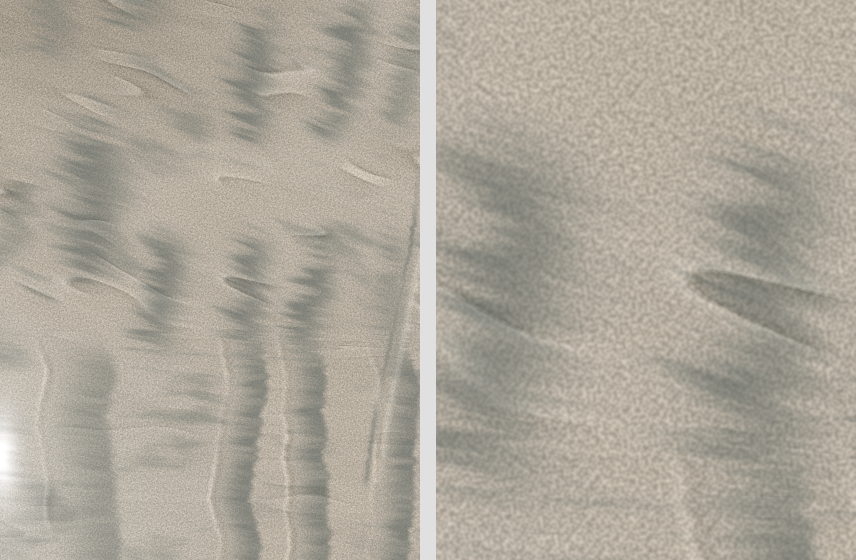
Left: the whole. Right: its middle third, enlarged.
Write a Shadertoy shader that draws this texture.

```glsl
// Wet beach sand with feathered grey ripple bands, fine grain and a patch of sun glare.
#define SAND vec3(0.738, 0.702, 0.648)
#define SILT vec3(0.480, 0.490, 0.460)
#define WARM_SHADE vec3(0.625, 0.585, 0.525)
#define PALE_FILM vec3(0.755, 0.740, 0.705)
#define BAND_SPACING 0.135
#define BAND_WIDTH 0.036
#define BAND_DEPTH 0.88
#define FEATHER 0.034
#define GRAIN_SCALE 390.0
#define GRAIN_CONTRAST 0.125
#define RILL_RELIEF 0.11
#define GLARE_POS vec2(0.004, 0.185)

vec2 hashGradient(vec2 cell) {
    vec3 h = fract(cell.xyx * vec3(0.1031, 0.1030, 0.0973));
    h += dot(h, h.yzx + 33.33);
    float angle = 6.2832 * fract((h.x + h.y) * h.z);
    return vec2(cos(angle), sin(angle));
}

float gradientNoise(vec2 p) {
    vec2 i = floor(p), f = fract(p);
    vec2 u = f * f * f * (f * (f * 6.0 - 15.0) + 10.0);
    vec2 e = vec2(1.0, 0.0);
    float a = dot(hashGradient(i), f);
    float b = dot(hashGradient(i + e), f - e);
    float c = dot(hashGradient(i + e.yx), f - e.yx);
    float d = dot(hashGradient(i + e.xx), f - e.xx);
    return mix(mix(a, b, u.x), mix(c, d, u.x), u.y);
}

float fbm(vec2 p) {
    float sum = 0.0, amp = 1.0;
    for (int k = 0; k < 4; k++) {
        sum += amp * gradientNoise(p);
        p = p * 2.03 + 17.3;
        amp *= 0.5;
    }
    return sum;
}

float gauss(float x) { return exp(-x * x); }

float fall(float a, float b, float x) { return 1.0 - smoothstep(a, b, x); }

// Coordinates along the drainage: nearly level below, sloping down to the right above.
vec2 flowCoords(vec2 p, float upper) {
    float bend = 0.012 * gradientNoise(p * 9.0);
    return vec2(p.x, p.y + mix(0.06, 0.34, upper) * p.x + bend);
}

float streaks(vec2 q) {
    return gradientNoise(q * vec2(6.0, 46.0))
         + 0.7 * gradientNoise(q * vec2(10.0, 105.0) + 5.0)
         + 0.3 * gradientNoise(q * vec2(18.0, 210.0) + 3.0);
}

// Sparse thin cuts in the sand, dark on one side and lit on the other.
float rills(vec2 q) {
    float n = gradientNoise(q * vec2(4.0, 24.0) + 11.0);
    float sparse = smoothstep(0.05, 0.35, gradientNoise(q * vec2(7.0, 10.0) + 4.0));
    return sparse * sign(n) * smoothstep(0.0, 0.03, abs(n)) * exp(-abs(n) / 0.09);
}

// x: darkness of the ripple bands, y: light along their crests.
vec2 rippleBands(vec2 p, float upper, float streak) {
    vec2 result = vec2(0.0);
    for (int k = 0; k < 6; k++) {
        float i = float(k);
        float w = BAND_WIDTH * (k == 1 ? 1.7 : 1.0);
        float centre = 0.045 + BAND_SPACING * i + 0.12 * upper * (p.y - 0.7)
                     + 0.055 * gradientNoise(vec2(p.y * 3.2, i * 7.3 + 0.4))
                     + 0.014 * gradientNoise(vec2(p.y * 14.0, i * 3.7));
        float d = p.x - centre;

        // Long broken patches above, continuous ripples below
        float peak = k == 0 ? 1.02 : k == 1 ? 0.66 : k == 2 ? 0.46 : 0.87;
        float shift = 0.10 * gradientNoise(vec2(p.x * 4.0 + i, p.y * 5.0));
        float patches = smoothstep(-0.75, 0.65, cos(15.0 * (p.y - peak + shift)) + 0.7 * streak);
        patches *= k == 2 ? fall(0.52, 0.66, p.y) : 1.0;
        patches *= (k == 0 || k == 5) ? 0.6 : 1.0;
        float ripples = (k == 0 || k == 2) ? 0.0 : fall(0.34, 0.43, p.y + 0.04 * streak);

        // Soft on both sides above; below, darkening towards a toothed right edge
        float soft = exp(-pow(abs(d + FEATHER * streak) / w, 2.0));
        float t = d + 0.3 * FEATHER * streak;
        float toothed = smoothstep(-1.5 * w, 0.35 * w, t) * fall(0.42 * w, 0.80 * w, t);
        float dark = mix(ripples * toothed * (k == 1 ? 0.65 : 1.0), patches * soft, upper);
        result.x = max(result.x, dark);

        float edge = d + 1.45 * w + 0.004 * streak;
        float lit = clamp(0.55 + 1.2 * gradientNoise(vec2(i * 5.0 + 0.5, p.y * 9.0)), 0.0, 1.0);
        result.y += ripples * lit * (gauss(edge / 0.004) - 0.7 * gauss((edge - 0.009) / 0.006));
    }
    return result;
}

// A long thin channel curving down the right side, with a pale bank.
vec2 channel(vec2 p, float streak) {
    float d = p.x - 0.65 - 0.10 * smoothstep(0.05, 0.75, p.y) - 0.004 * streak;
    float span = smoothstep(0.12, 0.15, p.y) * fall(0.62, 0.74, p.y);
    float broken = clamp(0.75 + 1.1 * gradientNoise(vec2(3.5, p.y * 13.0)), 0.0, 1.0);
    return span * vec2(broken * gauss(d / 0.0055), gauss((d - 0.022) / 0.006));
}

void mainImage(out vec4 fragColor, in vec2 fragCoord) {
    vec2 p = fragCoord / iResolution.y;
    float upper = smoothstep(0.32, 0.44, p.y);
    vec2 flow = flowCoords(p, upper);
    float streak = streaks(flow);
    float clouds = fbm(p * vec2(3.0, 5.0) + 2.7);

    // Broad tone of the sand
    float shade = 0.65 * smoothstep(0.55, 1.05, p.y) * fall(0.2, 1.0, p.x) + 0.5 * clouds;
    vec3 col = mix(SAND, WARM_SHADE, clamp(shade, 0.0, 1.0));
    col = mix(col, PALE_FILM, 0.6 * fall(0.1, 0.5, p.y) * fall(0.1, 0.55, p.x));
    col += 0.025 * clouds + 0.020 * streak;

    // Silt bands, thin washes, crests and rills
    vec2 bands = rippleBands(p, upper, streak);
    vec2 groove = channel(p, streak);
    float wash = 0.6 * smoothstep(0.05, 0.75, fbm(flow * vec2(4.0, 9.0) + 8.1) + 0.35 * streak);
    float silt = clamp(bands.x * (0.88 + 0.45 * streak), 0.0, 1.0);
    silt = max(max(silt, wash), 0.85 * groove.x);
    col = mix(col, SILT, BAND_DEPTH * silt);
    col += 0.075 * (bands.y + groove.y);
    col += RILL_RELIEF * rills(flow) * mix(0.45, 1.0, upper);

    // Sand grain, calmer where the silt is wet
    vec2 turned = mat2(0.8, 0.6, -0.6, 0.8) * p * GRAIN_SCALE;
    float grain = gradientNoise(turned) + 0.6 * gradientNoise(turned.yx * 0.61 + 9.0);
    col += GRAIN_CONTRAST * grain * (1.0 - 0.55 * silt) * vec3(1.0, 0.97, 0.93);

    // Sun glare
    vec2 g = (p - GLARE_POS) / vec2(0.026, 0.070);
    float glare = 0.85 * gauss(length(g) + 0.35 * streak) + 0.20 * exp(-0.10 * dot(g, g));
    col = mix(col, vec3(1.0), clamp(glare, 0.0, 1.0));

    fragColor = vec4(clamp(col, 0.0, 1.0), 1.0);
}
```
